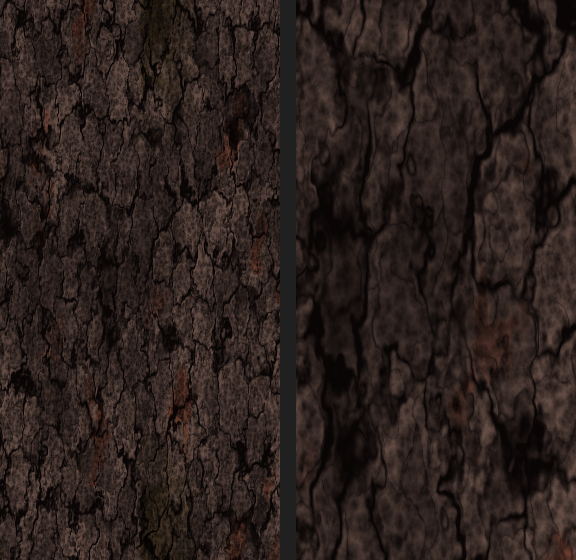
Left: the whole. Right: its middle third, enlarged.
Reproduce this texture procedurally as a Shadertoy shader.

```glsl
vec2 hash2(vec2 p) {
    vec3 q = fract(p.xyx * vec3(0.1031, 0.1030, 0.0973));
    q += dot(q, q.yzx + 33.33);
    return fract((q.xx + q.yz) * q.zy);
}

// Cellular noise: nearest distance, gap to the second nearest, cell id
vec3 cells(vec2 p) {
    vec2 base = floor(p);
    float near = 9.0, second = 9.0, id = 0.0;
    for (int j = -1; j <= 1; j++)
    for (int i = -1; i <= 1; i++) {
        vec2 cell = base + vec2(i, j);
        float d = length(cell + hash2(cell) - p);
        if (d < near) {
            second = near;
            near = d;
            id = hash2(cell + 71.0).x;
        } else {
            second = min(second, d);
        }
    }
    return vec3(near, second - near, id);
}

// Three octaves of cell distance, centred near zero
float lumps(vec2 p) {
    float sum = 0.0, amp = 0.57;
    for (int i = 0; i < 3; i++) {
        sum += amp * cells(p).x;
        p = p * 2.1 + 17.3;
        amp *= 0.5;
    }
    return sum - 0.48;
}

// Bark height: tall plates split by fissures, with ragged broken flakes
float relief(vec2 p) {
    vec2 rough = p * vec2(20.0, 10.0);
    vec2 q = p + vec2(lumps(rough), lumps(rough + 40.0)) * vec2(0.07, 0.13);
    vec3 plate = cells(q * vec2(14.0, 4.6));
    vec3 flake = cells(q * vec2(30.0, 9.0) + 7.0);
    float wear = lumps(p * vec2(13.0, 6.0) + 9.0);
    float gap = 0.03 + 0.3 * wear;
    float body = smoothstep(gap - 0.06, gap + 0.19, plate.y);
    float chips = smoothstep(-0.08, 0.22, flake.y - 0.4 * wear);
    return body * mix(0.5, 1.0, chips) * (0.62 + 0.25 * plate.z + 0.35 * flake.z);
}

void mainImage(out vec4 fragColor, in vec2 fragCoord) {
    vec2 p = fragCoord / iResolution.x;

    // Height lit from the upper left
    float height = relief(p);
    float slope = height - relief(p + vec2(-0.004, 0.006));

    // Vertical fibres and fine crumbs
    float fibre = cells(p * vec2(70.0, 13.0) + 2.0 * lumps(p * 12.0)).x - 0.45;
    float grain = lumps(p * vec2(80.0, 55.0));
    float tone = height * (0.84 + 0.5 * fibre + 1.15 * grain) + 0.25 * slope;

    // Broad weathering with a damp band across the middle
    float damp = exp(-pow((p.y - 1.08) / 0.22, 2.0)) * smoothstep(0.85, 0.1, p.x);
    tone *= 1.0 + 0.9 * lumps(p * vec2(4.5, 2.5)) - 0.4 * damp;
    tone = clamp(tone, 0.0, 1.15);

    vec3 fissure = vec3(0.035, 0.02, 0.018);
    vec3 crust = vec3(0.34, 0.262, 0.235);
    vec3 color = mix(fissure, crust, tone);

    // Exposed rusty inner bark
    vec3 strip = cells(p * vec2(18.0, 5.0) + 2.0 * lumps(p * vec2(14.0, 7.0)));
    float rust = smoothstep(0.88, 0.94, strip.z) * smoothstep(0.0, 0.4, strip.y);
    color *= mix(vec3(1.0), vec3(1.05, 0.8, 0.7), rust);

    // Olive growth to the right of the centre seam
    float moss = smoothstep(0.495, 0.51, p.x) * smoothstep(0.75, 0.55, p.x);
    moss *= smoothstep(0.5, 0.85, abs(p.y - 1.0) + 0.5 * lumps(p * 10.0));
    color *= mix(vec3(1.0), vec3(0.62, 0.62, 0.45), moss);

    fragColor = vec4(color, 1.0);
}
```
